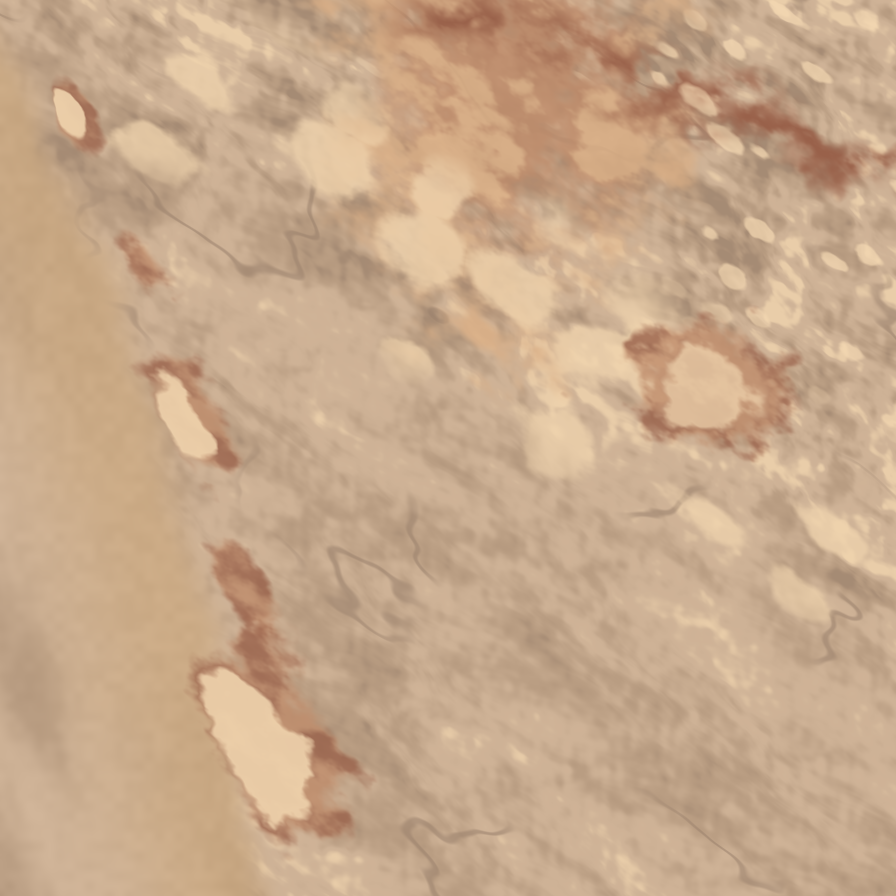
A WebGL 1 fragment shader for this texture:

```glsl
precision highp float;
uniform vec2 u_resolution;

const vec3 SAND = vec3(0.81, 0.70, 0.59);
const vec3 SHADE = vec3(0.72, 0.61, 0.505);
const vec3 CREAM = vec3(0.94, 0.83, 0.68);
const vec3 OCHRE = vec3(0.85, 0.68, 0.52);
const vec3 CLAY = vec3(0.75, 0.55, 0.42);
const vec3 RUST = vec3(0.60, 0.38, 0.29);
const vec3 CRACK = vec3(0.60, 0.50, 0.42);

float hash(vec2 q) {
  vec3 r = fract(q.xyx * 0.1031);
  r += dot(r, r.yzx + 33.33);
  return fract((r.x + r.y) * r.z);
}

float noise(vec2 q) {
  vec2 i = floor(q), f = fract(q);
  f = f * f * (3.0 - 2.0 * f);
  float low = mix(hash(i), hash(i + vec2(1.0, 0.0)), f.x);
  float high = mix(hash(i + vec2(0.0, 1.0)), hash(i + 1.0), f.x);
  return mix(low, high, f.y);
}

float fbm(vec2 q) {
  float sum = 0.0, gain = 0.533;
  for (int k = 0; k < 4; k++) {
    sum += gain * noise(q);
    q = mat2(1.6, 1.2, -1.2, 1.6) * q + 17.3;
    gain *= 0.5;
  }
  return sum;
}

// Soft ellipse, ragged by a centred noise value
float blot(vec2 p, vec2 centre, vec2 radius, float ragged, float soft) {
  float inside = 1.0 - length((p - centre) / radius) + ragged;
  return smoothstep(-soft, soft, inside);
}

// Jittered elongated chips, one at most per cell
float chips(vec2 q, float density, float ragged) {
  float mask = 0.0;
  vec2 cell = floor(q);
  for (int y = -1; y <= 1; y++) {
    for (int x = -1; x <= 1; x++) {
      vec2 id = cell + vec2(float(x), float(y)) + 40.0;
      vec2 jitter = vec2(hash(id + 3.1), hash(id + 8.7));
      vec2 centre = id - 40.0 + 0.2 + 0.6 * jitter;
      vec2 radius = vec2(0.25, 0.18) + 0.2 * jitter.yx;
      float present = step(hash(id + 21.4), density);
      mask = max(mask, present * blot(q, centre, radius, ragged, 0.25));
    }
  }
  return mask;
}

// Edge between smooth silt on the left and rock on the right
float seam(float y) {
  return 0.29 - 0.22 * y - 0.12 * y * y * y * y;
}

vec3 siltColour(vec2 p, float edge) {
  float streak = fbm(vec2(p.x * 11.0 + p.y * 3.0, p.y * 4.0));
  vec3 colour = mix(SHADE, SAND, smoothstep(0.2, 0.7, streak));
  colour = mix(colour, vec3(0.79, 0.65, 0.48), 0.6 * smoothstep(-0.22, -0.03, edge));
  return colour + 0.025 * (noise(p * 90.0) - 0.5);
}

vec3 rockColour(vec2 p, vec2 strata, float rough) {
  float broad = fbm(strata * vec2(5.0, 9.0));
  float layers = fbm(strata * vec2(16.0, 42.0) + 3.0 * broad);
  float grain = noise(strata * vec2(75.0, 130.0)) + noise(p * vec2(120.0, 65.0)) - 1.0;
  float tone = 0.51 + 0.6 * (broad - 0.5) + (0.5 + 0.6 * rough) * (layers - 0.5);
  tone += (0.13 + 0.1 * rough) * grain;
  vec3 colour = mix(SHADE, SAND, smoothstep(0.3, 0.62, tone));
  colour = mix(colour, CREAM, 0.8 * smoothstep(0.64, 0.86, tone));
  return mix(colour, CRACK, 0.6 * (1.0 - smoothstep(0.14, 0.34, tone)));
}

// Thin broken fissures that run along the strata
float fissures(vec2 strata) {
  float field = fbm(strata * vec2(4.0, 9.0) + 31.0);
  float line = 1.0 - smoothstep(0.004, 0.022, abs(field - 0.5));
  return line * smoothstep(0.45, 0.65, noise(strata * vec2(8.0, 9.0) + 5.0));
}

void main() {
  vec2 p = gl_FragCoord.xy / u_resolution;
  vec2 strata = vec2(0.82 * p.x - 0.57 * p.y, 0.57 * p.x + 0.82 * p.y);
  float warp = fbm(p * 13.0 + 4.0) - 0.5;
  float fine = fbm(strata * vec2(26.0, 44.0)) - 0.5;
  float level = strata.y + 0.1 * warp;
  float rough = smoothstep(0.74, 0.92, level);

  // Ground
  float edge = p.x - seam(p.y) + 0.05 * warp;
  float rock = smoothstep(-0.02, 0.035, edge);
  vec3 colour = mix(siltColour(p, edge), rockColour(p, strata, rough), rock);
  colour = mix(colour, CRACK, 0.55 * rock * fissures(strata));

  // Iron stain and its dark vein in the upper rock
  float stain = blot(p, vec2(0.58, 0.9), vec2(0.16, 0.2), 1.6 * warp + fine, 0.4);
  colour = mix(colour, mix(CLAY, OCHRE, smoothstep(-0.15, 0.12, fine + warp)), 0.85 * stain);
  float vein = abs(p.y - 1.0 + 0.33 * (p.x - 0.45) + 0.12 * warp);
  float veinMask = (1.0 - smoothstep(0.008, 0.05, vein + 0.06 * fine)) * smoothstep(0.4, 0.5, p.x);
  colour = mix(colour, RUST, veinMask * smoothstep(-0.3, 0.15, fine + 0.5 * warp));

  // Pale pockets and small bright chips
  float belt = smoothstep(0.7, 0.8, level) * (1.0 - smoothstep(0.92, 1.0, level));
  float pocket = belt * rock * chips(strata * vec2(8.0, 11.0), 0.45, 1.2 * warp + fine);
  colour = mix(colour, CREAM, 0.75 * pocket);
  float chip = smoothstep(0.92, 1.05, level) * chips(strata * vec2(20.0, 38.0), 0.28, 2.0 * fine);
  colour = mix(colour, CREAM + 0.02, 0.7 * chip * (1.0 - stain));

  // Rusty outcrop with a pale heart
  vec2 outcrop = vec2(0.79, 0.56);
  float crust = blot(p, outcrop, vec2(0.085, 0.07), 1.5 * warp + fine, 0.2);
  colour = mix(colour, mix(CLAY, RUST, smoothstep(-0.05, 0.2, fine)), 0.8 * crust);
  float heart = blot(p, outcrop, vec2(0.05, 0.04), 2.0 * warp + 2.0 * fine, 0.25);
  colour = mix(colour, CREAM, 0.75 * heart);

  // Nodules strung along the seam, every other one large and pale inside
  for (int k = 0; k < 5; k++) {
    float y = 0.88 - 0.175 * float(k);
    float large = 1.0 - mod(float(k), 2.0);
    float size = mix(0.025, 0.02 + 0.01 * float(k), large);
    vec2 centre = vec2(seam(y) + 0.055, y);
    vec2 lean = p + vec2(0.4 * (p.y - y), 0.0);
    float shell = blot(lean, centre, size * vec2(1.0, 1.7), 1.4 * warp + fine, 0.25);
    colour = mix(colour, mix(CLAY, RUST, smoothstep(-0.15, 0.2, fine)), 0.8 * shell);
    vec2 core = centre - vec2(0.35 * size, 0.1 * size);
    float pale = blot(lean, core, size * vec2(0.65, 1.2), 1.2 * warp + fine, 0.12);
    colour = mix(colour, CREAM, 0.9 * large * pale);
  }
  gl_FragColor = vec4(colour, 1.0);
}
```
